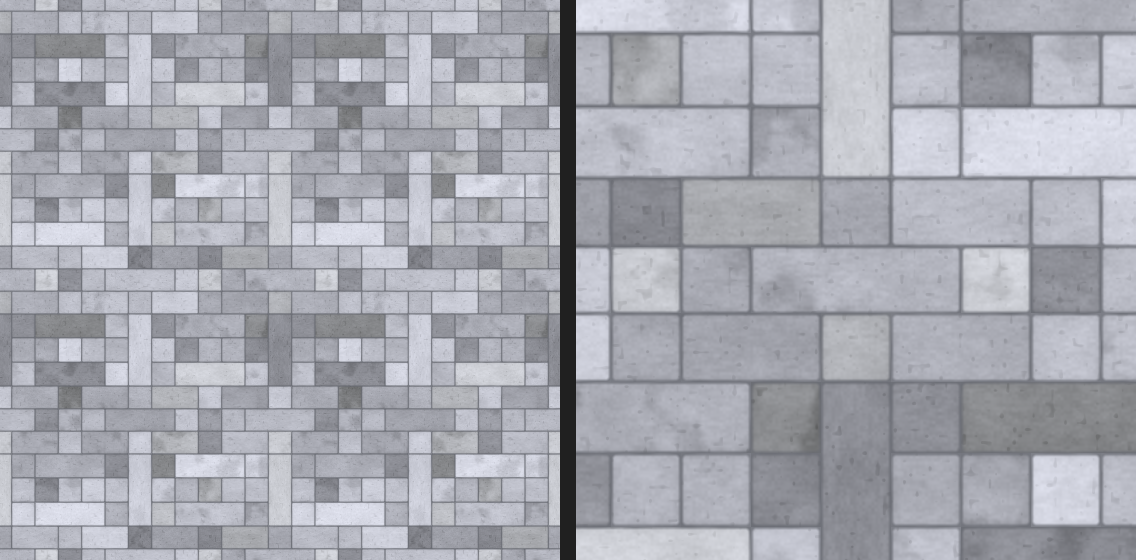
Left: the whole. Right: its middle third, enlarged.
Reproduce this texture procedurally as a three.js fragment shader.

```glsl
// Grey concrete paving: a mirrored 6 x 6 cell bond of single, double and triple
// slabs. A formula finds the slab under each point, a hash picks its tone over
// a 12 cell period, and layered noise adds clouds, stains, grain and pits.
varying vec2 vUv;

#define CELLS 24.0        // cells across the canvas, a multiple of PERIOD
#define PERIOD 12.0       // cells after which the tones repeat
#define ROW_WARP 0.045    // uneven row heights
#define JOINT 0.055       // joint half width, in cells
#define CORNER 0.08       // slab corner radius, in cells
#define DARK_SHARE 0.085  // share of scattered dark slabs
#define TONE_LOW 0.615
#define TONE_HIGH 0.835
#define TONE_DARK 0.55
#define SEED 5.0
#define STONE_TINT vec3(1.0, 1.01, 1.064)
#define JOINT_COLOR vec3(0.41, 0.42, 0.45)

float hash(vec2 p) {
  vec3 q = fract(p.xyx * vec3(0.1031, 0.1030, 0.0973));
  q += dot(q, q.yzx + 33.33);
  return fract((q.x + q.y) * q.z);
}

float noise(vec2 p) {
  vec2 i = floor(p), f = fract(p);
  f = f * f * (3.0 - 2.0 * f);
  return mix(mix(hash(i), hash(i + vec2(1.0, 0.0)), f.x),
             mix(hash(i + vec2(0.0, 1.0)), hash(i + 1.0), f.x), f.y);
}

float fbm(vec2 p) {
  float sum = 0.0, amp = 0.53;
  for (int i = 0; i < 4; i++) {
    sum += amp * noise(p);
    p = p * 2.03 + 17.0;
    amp *= 0.5;
  }
  return sum;
}

// Slab covering cell c of the 6 x 6 bond: first cell in xy, size in zw
vec4 slabAt(vec2 c) {
  vec4 slab = vec4(c, 1.0, 1.0);
  if (c.y < 0.5) {                                  // triple across the corner
    if (c.x > 4.5) slab.z = 3.0;
    else if (c.x < 1.5) slab.xz = vec2(-1.0, 3.0);
  } else if (c.y < 1.5 || c.y > 4.5) {              // two doubles
    if (c.x > 3.5) slab.xz = vec2(4.0, 2.0);
    else if (c.x > 0.5 && c.x < 2.5) slab.xz = vec2(1.0, 2.0);
  } else if (c.x < 0.5) {                           // upright triple
    slab.yw = vec2(2.0, 3.0);
  } else if (abs(c.y - 3.0) > 0.5 && abs(c.x - 3.0) < 1.5) {
    slab.xz = vec2(2.0, 3.0);                       // flat triples
  }
  return slab;
}

float slabTone(vec2 id, vec2 size) {
  float tone = mix(TONE_LOW, TONE_HIGH, hash(id * 7.0 + SEED));
  float row = mod(id.y, 6.0);
  tone += abs(row - 3.0) < 1.5 ? 0.018 : -0.018;
  if (size.y > 2.0) tone = 0.79;

  // One bond in four has dark triples and dark neighbours
  bool inRows = id.y > 1.5 && id.y < 4.5;
  bool darkTriple = inRows && id.x < 2.5 && size.x * size.y > 2.5;
  bool darkSide = inRows && id.x > 10.5 && id.y < 3.5;
  bool darkSingle = size.x * size.y < 1.5 && hash(id * 3.0 + SEED + 71.0) < 2.0 * DARK_SHARE;
  if (darkTriple || darkSide || darkSingle)
    tone = TONE_DARK + 0.05 * (hash(id + 29.0) - 0.5);
  return tone;
}

void main() {
  // Cell coordinates, counted from the top
  vec2 p = vec2(vUv.x, 1.0 - vUv.y) * CELLS;
  p.y -= ROW_WARP * sin((p.y - 3.0) * 1.047198);
  p += 0.5;

  // Slab under this point
  vec2 cell = floor(p);
  vec2 bond = 6.0 * floor((cell + 0.5) / 6.0);
  vec4 slab = slabAt(cell - bond);
  vec2 origin = bond + slab.xy, size = slab.zw;
  vec2 local = p - origin;
  vec2 id = floor(mod(origin + 0.5, PERIOD));

  // Surface, with its own piece of noise and grain along the slab
  vec2 q = size.y > 2.0 ? local.yx : local;
  q += 60.0 * vec2(hash(id + 13.0), hash(id + 47.0));
  float tone = slabTone(id, size);
  tone += 0.10 * (fbm(q * vec2(1.3, 1.9)) - 0.5);
  tone += 0.035 * (noise(q * vec2(8.0, 19.0)) - 0.5);
  tone += 0.030 * (noise(q * 23.0) - 0.5);
  float stained = step(0.62, hash(id + 83.0));
  tone -= 0.09 * stained * smoothstep(0.5, 0.75, fbm(q * 1.5 + 9.0));
  tone -= 0.06 * smoothstep(0.8, 0.96, noise(q * 11.0 + 5.0));
  vec3 color = tone * STONE_TINT;
  color.b -= 0.018 * step(0.86, hash(id + 101.0));

  // Joint around the rounded slab
  vec2 d = abs(local - 0.5 * size) - 0.5 * size + CORNER;
  float inside = CORNER - length(max(d, 0.0)) - min(max(d.x, d.y), 0.0);
  float joint = 1.0 - smoothstep(0.0, JOINT, inside);
  color *= 1.0 - 0.04 * (1.0 - smoothstep(0.0, 0.14, inside));
  color = mix(color, JOINT_COLOR, joint * (0.65 + 0.25 * noise(q * 4.0)));

  gl_FragColor = vec4(color, 1.0);
}
```
